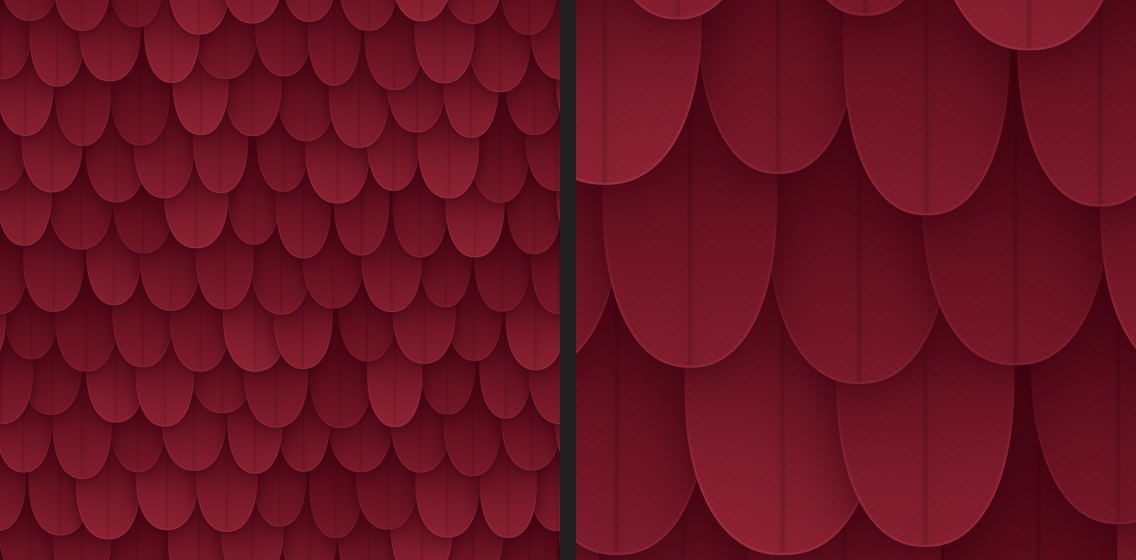
Left: the whole. Right: its middle third, enlarged.
This pattern is drawn by a Shadertoy shader. Its source:

```glsl
// Overlapping rows of dark red feathers with lit tips, fine barbs and soft shadows.

const float REPEATS = 10.0;           // feathers across and rows down
const float HALF_WIDTH = 0.53;        // sizes below are in cells
const float WIDTH_VARIATION = 0.06;
const float TIP_LENGTH = 1.0;
const float ROUNDNESS = 2.25;
const vec2  JITTER = vec2(0.09, 0.15);
const int   LAYERS = 3;
const float RIM_WIDTH = 0.016;
const float SHAFT_WIDTH = 0.013;
const float BARB_PITCH = 0.045;
const float BARB_SLOPE = 0.55;
const float BARB_STRENGTH = 0.025;
const float SHADOW_REACH = 0.17;
const float SHADOW_STRENGTH = 0.48;
const vec3  SHADOW_COLOR = vec3(0.22, 0.0, 0.05);
const vec3  DARK_RED = vec3(0.33, 0.03, 0.09);
const vec3  LIGHT_RED = vec3(0.60, 0.155, 0.225);
const vec3  RIM_COLOR = vec3(0.70, 0.23, 0.30);

float hash(vec2 p) {
    return fract(sin(dot(p, vec2(127.1, 311.7))) * 43758.5453);
}

// Approximate distance to a rounded feather: tip at the origin, straight sides above.
float featherDistance(vec2 p, float halfWidth) {
    vec2 size = vec2(halfWidth, TIP_LENGTH);
    vec2 q = vec2(abs(p.x), max(TIP_LENGTH - p.y, 0.0)) / size;
    q = max(q, vec2(0.001));
    vec2 powered = pow(q, vec2(ROUNDNESS));
    float radius = pow(powered.x + powered.y, 1.0 / ROUNDNESS);
    vec2 gradient = pow(q / radius, vec2(ROUNDNESS - 1.0)) / size;
    return (radius - 1.0) / length(gradient);
}

vec3 featherColor(vec2 p, float dist, float tone, float pixel) {
    // Gradient from the shaded base to the lit tip
    float towardTip = clamp(1.0 - p.y / 1.35, 0.0, 1.0);
    vec3 color = mix(DARK_RED, LIGHT_RED, 0.02 + 0.45 * towardTip + 0.40 * tone);

    // Barbs slant away from the shaft
    float phase = (p.y + BARB_SLOPE * abs(p.x)) / BARB_PITCH;
    float barbFade = 1.0 - smoothstep(0.3, 0.6, pixel / BARB_PITCH);
    color *= 1.0 + BARB_STRENGTH * barbFade * sin(6.2832 * phase);

    // Central shaft with a faint soft groove
    float shaft = 1.0 - smoothstep(SHAFT_WIDTH - pixel, SHAFT_WIDTH + pixel, abs(p.x));
    float groove = exp(-abs(p.x) / 0.05);
    color *= 1.0 - 0.11 * shaft - 0.04 * groove;

    // Thin lit rim, brightest at the tip
    float rim = 1.0 - smoothstep(0.0, RIM_WIDTH + pixel, abs(dist));
    float rimStrength = (0.20 + 0.45 * tone) * smoothstep(0.15, 0.85, towardTip);
    return mix(color, RIM_COLOR, rim * rimStrength);
}

void mainImage(out vec4 fragColor, in vec2 fragCoord) {
    vec2 pos = fragCoord / iResolution.y * REPEATS;
    float pixel = REPEATS / iResolution.y;
    float nearestRow = floor(pos.y);
    vec3 color = SHADOW_COLOR;

    // Paint back to front: lower rows first, then layers within each row
    for (int rowStep = -2; rowStep <= 1; rowStep++) {
        float row = nearestRow + float(rowStep);
        float rowShift = 0.5 * mod(row, 2.0);
        float nearestSlot = floor(pos.x - rowShift + 0.5);

        for (int layer = 0; layer < LAYERS; layer++) {
            for (int slotStep = -1; slotStep <= 1; slotStep++) {
                float slot = nearestSlot + float(slotStep);
                vec2 id = mod(vec2(slot, row), REPEATS);
                float depth = hash(id + 3.7) * float(LAYERS);
                if (int(depth) != layer) continue;

                vec2 jitter = 2.0 * vec2(hash(id + 11.3), hash(id + 23.9)) - 1.0;
                vec2 tip = vec2(slot + rowShift, row + 0.5) + JITTER * jitter;
                float halfWidth = HALF_WIDTH + WIDTH_VARIATION * (2.0 * hash(id + 37.1) - 1.0);

                vec2 p = pos - tip;
                float dist = featherDistance(p, halfWidth);
                float shadow = SHADOW_STRENGTH * exp(-max(dist, 0.0) / SHADOW_REACH);
                color = mix(color, SHADOW_COLOR, shadow);

                float coverage = 1.0 - smoothstep(-0.7 * pixel, 0.7 * pixel, dist);
                vec3 feather = featherColor(p, dist, depth / float(LAYERS), pixel);
                color = mix(color, feather, coverage);
            }
        }
    }
    fragColor = vec4(color, 1.0);
}
```
